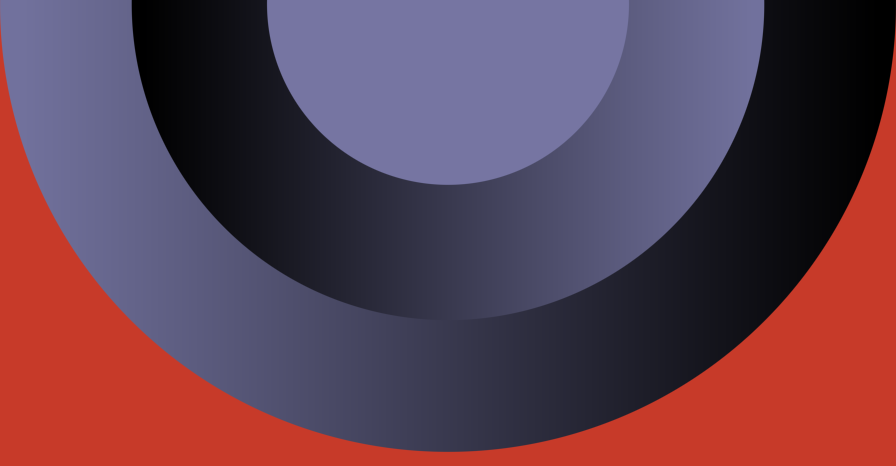
Reproduce this background procedurally as a Shadertoy shader.

```glsl
// Three concentric discs hang from the top edge over a flat red ground.
// The two outer discs carry opposite horizontal fades between violet and black;
// each disc is a circle distance blended over the layer below it.

// Antialiased coverage of a disc, in units of the canvas width
float disc(vec2 p, float radius) {
    float edge = 0.75 / iResolution.x;
    return 1.0 - smoothstep(-edge, edge, length(p) - radius);
}

// Black to violet, with a slightly dimmed dark end
vec3 metalFade(float t) {
    t = clamp(t, 0.0, 1.0);
    return vec3(0.445, 0.445, 0.615) * mix(t, smoothstep(0.0, 1.0, t), 0.15);
}

void mainImage(out vec4 fragColor, in vec2 fragCoord) {
    // Origin at the shared centre, just below the middle of the top edge
    vec2 p = (fragCoord - vec2(0.5 * iResolution.x, iResolution.y)) / iResolution.x;
    p.y += 0.0043;

    vec3 color = vec3(0.78, 0.227, 0.16);

    // Outer ring: violet on the left, black on the right
    color = mix(color, metalFade(0.5 - p.x / 0.96), disc(p, 0.5));

    // Middle ring: the fade runs the other way
    color = mix(color, metalFade(0.5 + p.x / 0.68), disc(p, 0.353));

    // Flat violet core
    color = mix(color, vec3(0.461, 0.459, 0.637), disc(p, 0.202));

    fragColor = vec4(color, 1.0);
}
```
